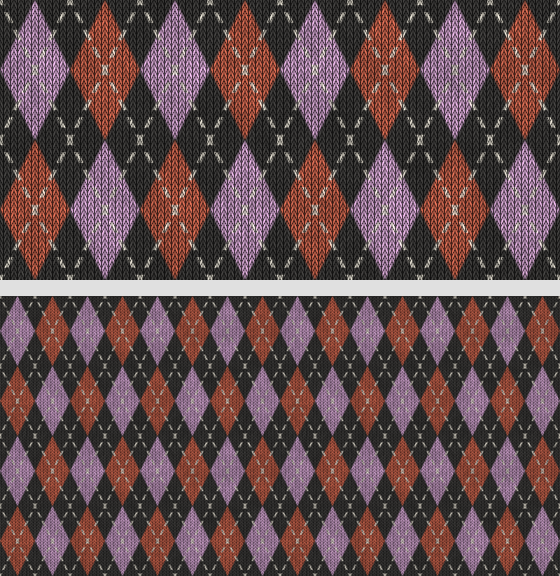
Top: one tile. Bottom: repeated 2 by 2.
Give the GLSL for this pattern, as a WebGL 1 fragment shader.

```glsl
precision highp float;
// Knitted argyle: lilac and rust diamonds on charcoal, crossed by dashed cream lines.
uniform vec2 u_resolution;

const vec2 DIAMONDS = vec2(8.0, 2.0);
const vec2 STITCHES = vec2(80.0, 48.0);

float hash(vec2 p) {
  vec3 q = fract(p.xyx * vec3(0.1031, 0.1030, 0.0973));
  q += dot(q, q.yzx + 33.33);
  return fract((q.x + q.y) * q.z);
}

float cornerSlope(vec2 cell, vec2 offset, vec2 period) {
  float angle = 6.28318 * hash(mod(cell, period) + 7.0);
  return dot(vec2(cos(angle), sin(angle)), offset);
}

// Gradient noise that wraps after a whole number of cells.
float noise(vec2 p, vec2 period) {
  vec2 i = floor(p), f = fract(p);
  vec2 w = f * f * f * (f * (f * 6.0 - 15.0) + 10.0);
  vec2 e = vec2(1.0, 0.0);
  float low = mix(cornerSlope(i, f, period), cornerSlope(i + e, f - e, period), w.x);
  float high = mix(cornerSlope(i + e.yx, f - e.yx, period),
                   cornerSlope(i + 1.0, f - 1.0, period), w.x);
  return mix(low, high, w.y);
}

// Yarn colour before the relief of the stitches.
vec3 argyle(vec2 uv) {
  vec2 grid = uv * DIAMONDS;
  vec2 f = abs(fract(grid) - 0.5);
  vec2 cell = floor(grid);
  float soft = 0.012 + DIAMONDS.x / u_resolution.x;
  float inside = smoothstep(-soft, soft, 0.5 - f.x - f.y);
  vec3 diamond = mix(vec3(0.68, 0.33, 0.25), vec3(0.71, 0.55, 0.70),
                     mod(cell.x + cell.y, 2.0));
  vec3 yarn = mix(vec3(0.20, 0.195, 0.19), diamond, inside);

  // Dashed diagonals through the diamond centres.
  float line = 1.0 - smoothstep(0.016, 0.046, abs(f.x - f.y));
  float dash = smoothstep(-0.6, 0.0, cos(6.28318 * grid.y * 8.0));
  return mix(yarn, vec3(0.80, 0.78, 0.73), 0.85 * line * dash);
}

void main() {
  vec2 uv = gl_FragCoord.xy / u_resolution;
  vec2 p = uv * STITCHES;

  // Two slanted legs make each V stitch.
  float column = floor(p.x);
  float x = fract(p.x) - 0.5;
  float across = abs(x) * 2.0;
  float climb = p.y - 1.2 * across;
  float row = floor(climb);
  float along = fract(climb) * 2.0 - 1.0;
  vec2 legId = vec2(column * 2.0 + step(0.0, x), mod(row, STITCHES.y));

  // Rounded yarn, dark gaps and fibres that run along the legs.
  float relief = sqrt(sin(3.14159 * across)) * (1.0 - along * along);
  float fibre = noise(vec2(p.x * 2.0, climb * 4.0), STITCHES * vec2(2.0, 4.0));
  float shade = 0.37 + 0.82 * relief + 0.18 * fibre;

  // Uneven stitches and broad, faint wear.
  shade *= 0.91 + 0.18 * hash(legId);
  shade *= 1.0 + 0.12 * noise(uv * vec2(12.0, 6.0), vec2(12.0, 6.0));
  vec3 sheen = vec3(0.03) * relief * relief;
  gl_FragColor = vec4(clamp(argyle(uv) * shade + sheen, 0.0, 1.0), 1.0);
}
```
